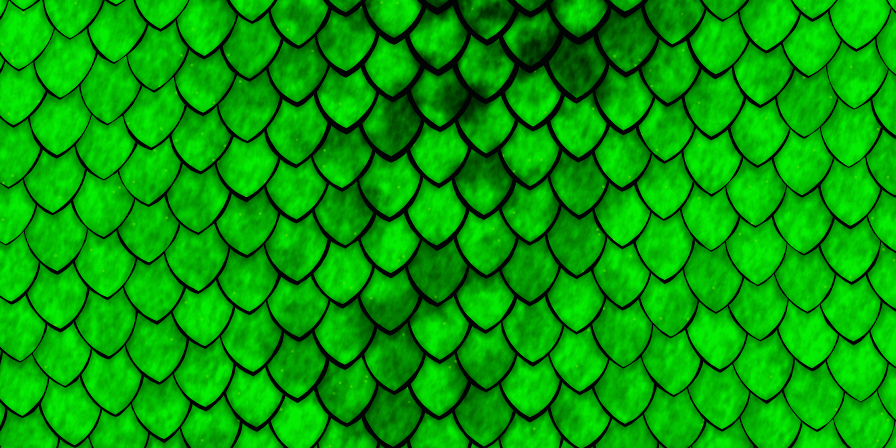
This pattern is drawn by a Shadertoy shader. Its source:

```glsl
#define SPACING 0.208            // scale pitch, in canvas heights
#define ROW_STEP 0.313           // row pitch, in scale pitches
#define HALF_WIDTH 0.338         // widest half of a scale
#define ARCH_HEIGHT 0.54         // tip to widest point
#define JITTER 0.05
#define FIRST_TIP vec2(0.979, 0.583)
#define GREEN vec3(0.018, 0.83, 0.010)
#define BLACK vec3(0.010, 0.015, 0.015)
#define SPECK vec3(0.35, 0.90, 0.02)

float hash(vec2 p) {
    vec3 q = fract(vec3(p.xyx) * 0.1031);
    q += dot(q, q.yzx + 33.33);
    return fract((q.x + q.y) * q.z);
}

float noise(vec2 p) {
    vec2 i = floor(p), f = fract(p);
    f = f * f * (3.0 - 2.0 * f);
    return mix(mix(hash(i), hash(i + vec2(1, 0)), f.x),
               mix(hash(i + vec2(0, 1)), hash(i + vec2(1, 1)), f.x), f.y);
}

float fbm(vec2 p) {
    float sum = 0.0, amp = 0.5;
    for (int i = 0; i < 4; i++) {
        sum += amp * noise(p);
        p = mat2(1.6, 1.2, -1.2, 1.6) * p + 7.3;
        amp *= 0.5;
    }
    return sum / 0.9375;
}

// Pointed arch with its tip at the origin, open upwards
float scaleDistance(vec2 p) {
    float offset = (ARCH_HEIGHT * ARCH_HEIGHT - HALF_WIDTH * HALF_WIDTH) / (2.0 * HALF_WIDTH);
    vec2 q = vec2(abs(p.x) + offset, min(p.y - ARCH_HEIGHT, 0.0));
    return length(q) - offset - HALF_WIDTH;
}

// Rows sag towards both ends; columns sway at the ends
vec2 bend(vec2 uv) {
    float left = 1.0 - smoothstep(0.0, 1.0, uv.x);
    float right = smoothstep(1.15, 1.7, uv.x);
    float sway = sin(4.5 * (0.87 - uv.y));
    return vec2((0.026 * left + 0.02 * right) * sway, 0.062 * left + 0.02 * right);
}

// Dark stain, strongest at the top and right of the middle
float stain(vec2 uv) {
    vec2 top = (uv - vec2(1.20, 0.92)) / vec2(0.36, 0.30);
    float band = exp(-pow((uv.x - 0.90) / 0.40, 2.0));
    return min(0.75 * exp(-dot(top, top)) + 0.5 * band, 1.0);
}

// Bright flecks scattered over a fine grid
float flecks(vec2 uv) {
    vec2 g = uv * 85.0, id = floor(g);
    vec2 centre = 0.3 + 0.4 * vec2(hash(id + 3.1), hash(id + 8.7));
    float dotMask = 1.0 - smoothstep(0.1, 0.4, length(fract(g) - centre));
    return dotMask * step(0.988, hash(id + 21.0));
}

void mainImage(out vec4 fragColor, in vec2 fragCoord) {
    vec2 uv = fragCoord / iResolution.y;
    float pixel = 1.0 / (iResolution.y * SPACING);
    vec2 p = (uv + bend(uv) - FIRST_TIP) / SPACING;

    // Upper scales lie on top: the first one hit is visible
    float topRow = floor(p.y / ROW_STEP) + 2.0;
    float above = 1.0, inside = 0.0;
    vec2 id = vec2(0.0), local = vec2(0.0);
    for (int i = 0; i < 8; i++) {
        float row = topRow - float(i);
        float shift = 0.5 * mod(row, 2.0);
        float column = floor(p.x - shift + 0.5);
        vec2 cell = vec2(column, row) + 50.0;
        vec2 wobble = JITTER * (vec2(hash(cell), hash(cell + 17.0)) - 0.5);
        vec2 q = p - vec2(column + shift, row * ROW_STEP) - wobble;
        float d = scaleDistance(q);
        if (d < 0.0) {
            inside = -d;
            id = cell;
            local = q;
            break;
        }
        above = min(above, d);
    }

    // Mottled skin with steep streaks and fine grain
    float gloom = stain(uv);
    float blotch = smoothstep(0.34, 0.72, fbm(uv * 11.0 + id * 0.37));
    vec2 streakUv = mat2(0.94, 0.34, -0.34, 0.94) * uv * vec2(85.0, 50.0);
    float grain = fbm(streakUv + id * 3.1) - 0.5;
    float light = 1.05 + 0.46 * grain + 0.06 * (hash(id + 5.0) - 0.5);
    light -= 0.16 * blotch + gloom * (0.06 + 0.56 * blotch);

    // Shade under the overlapping scales and along the rim
    float shade = mix(0.72 - 0.25 * gloom, 1.0, smoothstep(0.0, 0.12, above));
    shade *= mix(0.85 - 0.15 * gloom, 1.0, smoothstep(0.0, 0.08, inside));

    // Crisp black outline, ragged, heavier at tips and in the stain
    float tip = 1.0 - smoothstep(0.0, 0.4, local.y);
    float weight = 0.35 + 0.75 * gloom + 0.9 * (fbm(uv * 22.0) - 0.5);
    weight = max(weight, 0.1);
    float rimWidth = 0.012 * weight * (1.0 + tip);
    float gapWidth = 0.036 * weight;
    float rim = smoothstep(rimWidth - 0.5 * pixel, rimWidth + 0.6 * pixel, inside);
    float gap = smoothstep(gapWidth - 0.5 * pixel, gapWidth + 0.7 * pixel, above);

    vec3 color = GREEN * clamp(light * shade, 0.05, 1.12);
    color = mix(color, SPECK, 0.6 * flecks(uv) * smoothstep(0.4, 0.8, light));
    color = mix(BLACK, color, rim * gap);
    fragColor = vec4(color, 1.0);
}
```
